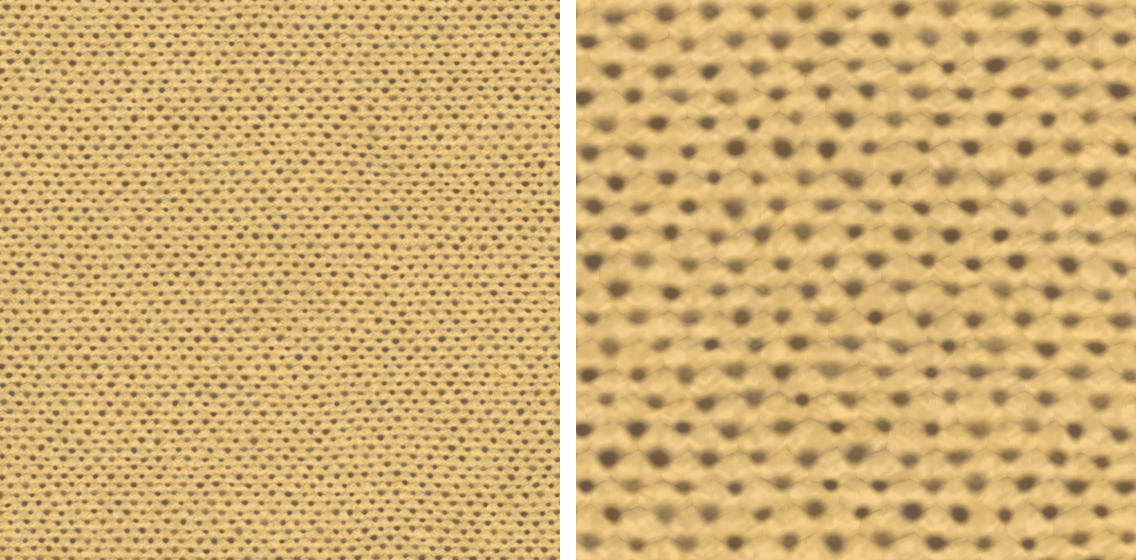
Left: the whole. Right: its middle third, enlarged.
A three.js fragment shader for this texture:

```glsl
// Fine golden knit: staggered rows of flat V stitches with a dark gap in each V.
varying vec2 vUv;

const vec2 STITCHES = vec2(35.0, 61.0); // repeats across and down
const float RISE = 0.46;                // height of a V in rows
const float VERTEX = 0.44;              // place of the V tip across a stitch

const vec3 GAP_BROWN = vec3(0.42, 0.33, 0.23);
const vec3 SHADE_TAN = vec3(0.70, 0.58, 0.385);
const vec3 YARN_GOLD = vec3(0.86, 0.72, 0.46);
const vec3 YARN_CREAM = vec3(0.96, 0.82, 0.56);

float hash(vec2 p) {
  return fract(sin(dot(p, vec2(127.1, 311.7))) * 43758.5453);
}

float noise(vec2 p) {
  vec2 i = floor(p);
  vec2 f = fract(p);
  f = f * f * (3.0 - 2.0 * f);
  float low = mix(hash(i), hash(i + vec2(1.0, 0.0)), f.x);
  float high = mix(hash(i + vec2(0.0, 1.0)), hash(i + vec2(1.0, 1.0)), f.x);
  return mix(low, high, f.y);
}

// Soft elliptical spot: one at its centre, fading to zero
float softSpot(vec2 p, vec2 radius) {
  return 1.0 - smoothstep(0.3, 1.3, length(p / radius));
}

// Uneven tension bends rows and columns slightly
vec2 bendGrid(vec2 p) {
  vec2 slow = vec2(noise(p * 0.16), noise(p * 0.16 + 31.0)) - 0.5;
  vec2 quick = vec2(noise(p * 0.8 + 11.0), noise(p * 0.8 + 57.0)) - 0.5;
  return p + slow * vec2(0.4, 0.5) + quick * vec2(0.2, 0.26);
}

// Position along a row; every other row moves by half a stitch
float rowX(float x, float row) {
  return x + 0.5 * mod(row, 2.0) + 0.16 * (hash(vec2(row, 8.0)) - 0.5);
}

// Lower seam of a row: a zigzag with its low points at the V tips
float seamHeight(float x, float row) {
  float f = fract(rowX(x, row)) - VERTEX;
  float leg = f < 0.0 ? -f / VERTEX : f / (1.0 - VERTEX);
  return row + RISE * (sqrt(leg * leg + 0.02) - 0.14);
}

// Dark gap lying in the V of the nearest stitch of a row
float gapShade(vec2 p, float row) {
  float x = rowX(p.x, row);
  vec2 id = vec2(floor(x), row);
  vec2 jitter = (vec2(hash(id), hash(id + 9.1)) - 0.5) * vec2(0.1, 0.14);
  vec2 local = vec2(fract(x) - VERTEX, p.y - row - 0.12) - jitter;
  float size = mix(0.8, 1.2, hash(id + 3.7));
  float strength = mix(0.68, 1.0, hash(id + 5.3));
  // The gap widens upwards between the two legs
  float widen = 1.0 + 0.7 * clamp(local.y, -0.3, 0.3);
  return strength * softSpot(local, vec2(0.25 * widen, 0.39) * size);
}

vec3 yarnColor(float light) {
  vec3 color = mix(GAP_BROWN, SHADE_TAN, smoothstep(0.0, 0.42, light));
  color = mix(color, YARN_GOLD, smoothstep(0.35, 0.72, light));
  return mix(color, YARN_CREAM, smoothstep(0.68, 1.0, light));
}

void main() {
  vec2 p = bendGrid(vUv * STITCHES);

  // Find the row that covers this point and the darkest nearby gap
  float base = floor(p.y);
  float row = base - 1.0;
  float gap = 0.0;
  for (int i = -1; i <= 1; i++) {
    float r = base + float(i);
    if (seamHeight(p.x, r) <= p.y) row = r;
    gap = max(gap, gapShade(p, r));
  }
  float below = p.y - seamHeight(p.x, row);
  float above = seamHeight(p.x, row + 1.0) - p.y;
  float across = below / max(below + above, 0.01);

  // Legs of the V, each with its own tone
  float x = rowX(p.x, row);
  float side = fract(x) < VERTEX ? -1.0 : 1.0;
  vec2 id = vec2(floor(x), row);
  float roundness = sin(3.14159265 * clamp(across, 0.0, 1.0));
  float light = 0.56 + 0.30 * roundness;
  light += 0.07 * (hash(id + side * 0.37) - 0.5);

  // Plies and fibres follow the slant of each leg
  float strand = below * 5.0 - fract(x) * side * 0.6;
  light += 0.22 * (noise(vec2(x * 3.5 - below * 2.0, strand) + id * 7.3) - 0.5);
  light += 0.20 * (noise(vUv * 250.0) - 0.5);
  light += 0.05 * (noise(vUv * 9.0 + 4.0) - 0.5);
  light *= 1.0 - 0.92 * gap;
  vec3 color = yarnColor(clamp(light, 0.0, 1.0));

  // Faint warm and pale fibres
  float tint = noise(p * vec2(1.3, 2.1) + 73.0) - 0.5;
  color += tint * vec3(0.02, 0.0, -0.04);

  gl_FragColor = vec4(color, 1.0);
}
```
